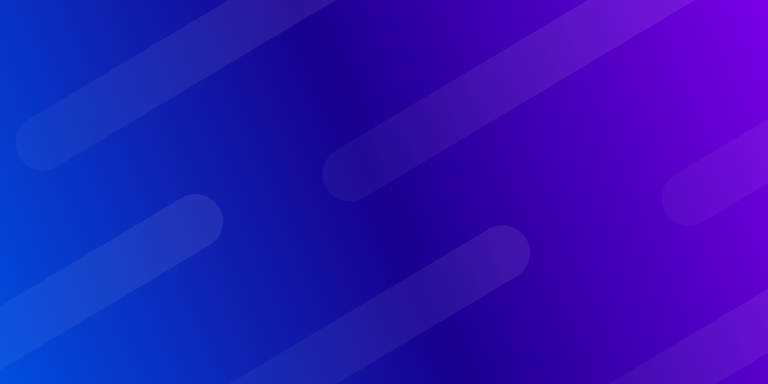
Give the GLSL for this background, as a Shadertoy shader.

```glsl
#define BLUE vec3(0.0, 0.315, 0.885)
#define INDIGO vec3(0.092, 0.0, 0.565)
#define VIOLET vec3(0.48, 0.0, 0.905)
#define RIDGE_CENTER vec2(0.985, 0.5)
#define RIDGE_NORMAL vec2(0.92, 0.392)
#define GRADIENT_REACH 1.13
#define BAR_DIRECTION vec2(0.8586, 0.5126)
#define BAR_RADIUS 0.0715
#define PAIR_OFFSET vec2(0.397, -0.205)
#define TINT_LOW 0.04
#define TINT_HIGH 0.078
#define TINT_LENGTH 0.7

// Distance to a round-ended bar that runs on without end from its cap
float barDistance(vec2 fromCap, vec2 direction) {
    float along = max(dot(fromCap, direction), 0.0);
    return length(fromCap - direction * along) - BAR_RADIUS;
}

// Blue to indigo to violet, with the dark ridge along a slanted line
vec3 backdrop(vec2 p) {
    float t = dot(p - RIDGE_CENTER, RIDGE_NORMAL) / GRADIENT_REACH;
    return mix(INDIGO, t < 0.0 ? BLUE : VIOLET, min(abs(t), 1.0));
}

// Lay a translucent white bar over the colour, brighter toward its upper end
vec3 addBar(vec3 color, vec2 fromCap, float side, float pixel) {
    float dist = barDistance(fromCap, BAR_DIRECTION * side);
    float cover = clamp(0.5 - dist / pixel, 0.0, 1.0);
    float along = dot(fromCap, BAR_DIRECTION) / TINT_LENGTH;
    float rise = clamp(side > 0.0 ? along : 1.0 + along, 0.0, 1.0);
    return mix(color, vec3(1.0), cover * mix(TINT_LOW, TINT_HIGH, rise));
}

void mainImage(out vec4 fragColor, in vec2 fragCoord) {
    float pixel = 1.0 / iResolution.y;
    vec2 p = fragCoord * pixel;
    vec3 color = backdrop(p);

    // Each column holds one bar rising from its cap and one falling away
    for (int i = 0; i < 3; i++) {
        float k = float(i);
        vec2 cap = vec2(0.112, 0.628) + k * vec2(0.758, -0.09)
                 + k * k * vec2(0.0417, 0.009);
        color = addBar(color, p - cap, 1.0, pixel);
        color = addBar(color, p - cap - PAIR_OFFSET, -1.0, pixel);
    }
    fragColor = vec4(color, 1.0);
}
```
